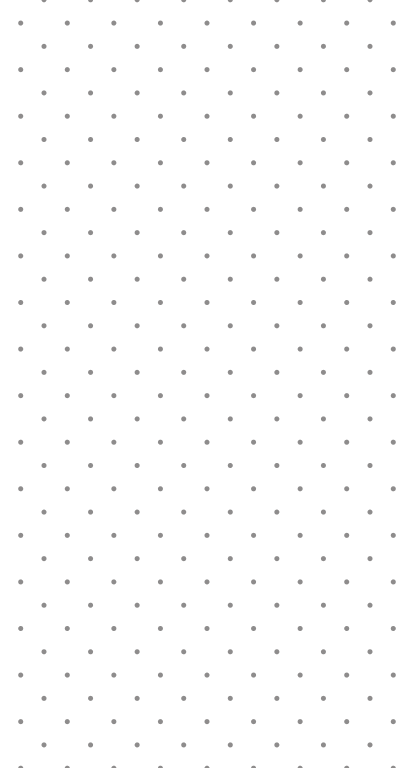
This pattern is drawn by a Shadertoy shader. Its source:

```glsl
// Small grey dots in a staggered grid on plain white.

const float PITCH = 0.06064;       // dot spacing, in canvas heights
const float DOT_RADIUS = 0.00325;  // in canvas heights
const vec3 PAPER = vec3(1.0);
const vec3 DOT_COLOR = vec3(0.555, 0.55, 0.55);

// Distance to the nearest point of a square lattice through the origin.
float latticeDistance(vec2 p) {
    return length(p - PITCH * round(p / PITCH));
}

void mainImage(out vec4 fragColor, in vec2 fragCoord) {
    float pixel = 1.0 / iResolution.y;
    vec2 p = (fragCoord - 0.5 * iResolution.xy) * pixel;

    // Two interleaved lattices, balanced about the canvas centre.
    float centredRows = latticeDistance(p + vec2(0.0, 0.25 * PITCH));
    float shiftedRows = latticeDistance(p - vec2(0.5, 0.25) * PITCH);
    float dist = min(centredRows, shiftedRows) - DOT_RADIUS;

    // One-pixel edge smoothing.
    float coverage = clamp(0.5 - dist / pixel, 0.0, 1.0);
    fragColor = vec4(mix(PAPER, DOT_COLOR, coverage), 1.0);
}
```
